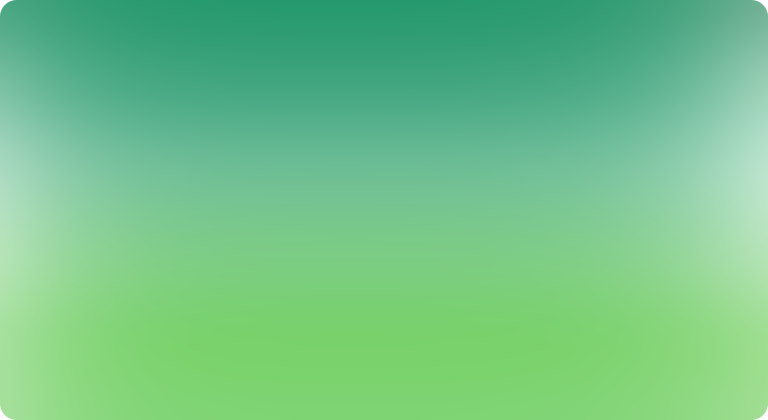
Reproduce this background procedurally as a WebGL 2 fragment shader.

```glsl
#version 300 es
precision highp float;
// Soft green gradient card with pale glowing sides and rounded white corners.
uniform vec2 u_resolution;
out vec4 outColor;

const int STOPS = 6;
const float CORNER_RADIUS = 0.040;   // in canvas heights
const float LEFT_GLOW_WIDTH = 0.11;  // in canvas widths
const float RIGHT_GLOW_WIDTH = 0.135;
const float GLOW_POWER = 1.3;
const vec3 PAGE_COLOR = vec3(1.0);

// Evenly spaced vertical colour ramps, bottom to top
const vec3 CENTER_RAMP[STOPS] = vec3[STOPS](
  vec3(0.495, 0.83, 0.45), vec3(0.47, 0.82, 0.42), vec3(0.48, 0.797, 0.52),
  vec3(0.42, 0.74, 0.58), vec3(0.255, 0.65, 0.50), vec3(0.15, 0.60, 0.43));
const vec3 LEFT_RAMP[STOPS] = vec3[STOPS](
  vec3(0.65, 0.88, 0.61), vec3(0.65, 0.88, 0.62), vec3(0.71, 0.89, 0.72),
  vec3(0.66, 0.85, 0.75), vec3(0.47, 0.75, 0.63), vec3(0.29, 0.65, 0.51));
const vec3 RIGHT_RAMP[STOPS] = vec3[STOPS](
  vec3(0.63, 0.87, 0.58), vec3(0.62, 0.87, 0.57), vec3(0.71, 0.89, 0.72),
  vec3(0.73, 0.89, 0.80), vec3(0.60, 0.81, 0.71), vec3(0.44, 0.69, 0.58));

// Catmull-Rom interpolation keeps the ramps free of visible bands
vec3 sampleRamp(vec3 ramp[STOPS], float height) {
  float position = clamp(height, 0.0, 1.0) * float(STOPS - 1);
  int i = min(int(position), STOPS - 2);
  float t = position - float(i);
  vec3 a = ramp[max(i - 1, 0)];
  vec3 b = ramp[i];
  vec3 c = ramp[i + 1];
  vec3 d = ramp[min(i + 2, STOPS - 1)];
  return b + 0.5 * t * (c - a + t * (2.0 * a - 5.0 * b + 4.0 * c - d
    + t * (3.0 * (b - c) + d - a)));
}

float sideGlow(float distanceIn, float width) {
  return exp(-pow(max(distanceIn, 0.0) / width, GLOW_POWER));
}

float roundedBox(vec2 p, vec2 halfSize, float radius) {
  vec2 q = abs(p) - halfSize + radius;
  return length(max(q, 0.0)) + min(max(q.x, q.y), 0.0) - radius;
}

void main() {
  vec2 uv = gl_FragCoord.xy / u_resolution;
  float aspect = u_resolution.x / u_resolution.y;

  // Central ramp blended into the paler sides
  vec3 color = sampleRamp(CENTER_RAMP, uv.y);
  color = mix(color, sampleRamp(LEFT_RAMP, uv.y), sideGlow(uv.x, LEFT_GLOW_WIDTH));
  color = mix(color, sampleRamp(RIGHT_RAMP, uv.y), sideGlow(1.0 - uv.x, RIGHT_GLOW_WIDTH));

  // Rounded card outline with a one-pixel soft edge
  vec2 halfSize = 0.5 * vec2(aspect, 1.0);
  float edge = roundedBox((uv - 0.5) * vec2(aspect, 1.0), halfSize, CORNER_RADIUS);
  float coverage = clamp(0.5 - edge * u_resolution.y, 0.0, 1.0);
  outColor = vec4(mix(PAGE_COLOR, color, coverage), 1.0);
}
```
